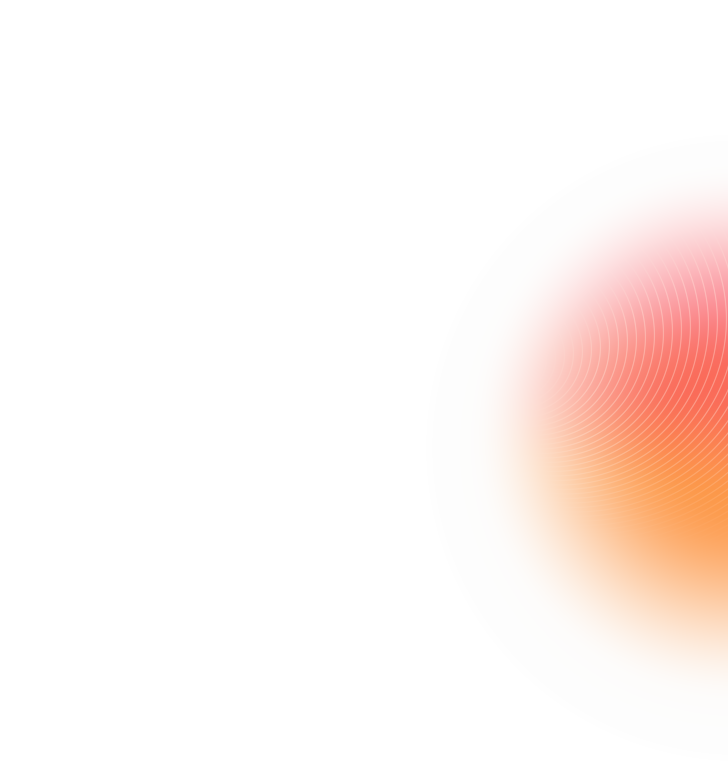
Reproduce this background procedurally as a Shadertoy shader.

```glsl
// A soft round glow, pink over orange, at the right side of a white canvas.
// Its coverage is a radial falloff and its hue a vertical ramp; fine pale
// arcs come from a family of circles whose centres drift as they grow.

// Index of the drifting circle through q: solves |q - n * drift| = n * growth.
float circleIndex(vec2 q, vec2 drift, float growth) {
    float a = growth * growth - dot(drift, drift);
    float b = dot(q, drift);
    return (sqrt(b * b + a * dot(q, q)) - b) / a;
}

// Vertical hue ramp: orange, coral, then pink.
vec3 glowColor(vec2 p) {
    float y = p.y + 0.1 * (p.x - 0.9);
    vec3 orange = vec3(0.99, 0.60, 0.29);
    vec3 coral = vec3(0.98, 0.42, 0.35);
    vec3 pink = vec3(0.98, 0.42, 0.47);
    vec3 color = mix(orange, coral, smoothstep(0.35, 0.50, y));
    return mix(color, pink, smoothstep(0.50, 0.64, y));
}

void mainImage(out vec4 fragColor, in vec2 fragCoord) {
    vec2 p = fragCoord / iResolution.y;
    vec3 color = vec3(1.0);

    // Barely visible outer disc, with a warm halo inside it
    float outerRadius = length(p - vec2(0.963, 0.417));
    color -= 0.007 * (1.0 - smoothstep(0.395, 0.415, outerRadius));
    color -= vec3(0.0, 0.012, 0.022) * (1.0 - smoothstep(0.24, 0.40, outerRadius));

    // Main glow
    float radius = length(p - vec2(0.9635, 0.436));
    float coverage = 1.0 - smoothstep(0.078, 0.352, radius);
    color = mix(color, glowColor(p), coverage);

    // Pale arcs, wide apart on the right and crowded at the lower left
    float n = circleIndex(p - vec2(0.647, 0.518), vec2(0.00326, 0.0026), 0.00846);
    float slope = max(length(vec2(dFdx(n), dFdy(n))), 1e-5);
    float lineDistance = abs(fract(n) - 0.5) / (slope * iResolution.y);
    float pixel = 1.0 / iResolution.y;
    float line = 1.0 - smoothstep(0.0, 0.0008 + 0.6 * pixel, lineDistance);
    float fade = smoothstep(0.15, 0.6, coverage) * smoothstep(0.28, 0.46, p.y);
    color = mix(color, vec3(1.0, 0.93, 0.88), 0.34 * line * fade);

    fragColor = vec4(color, 1.0);
}
```
